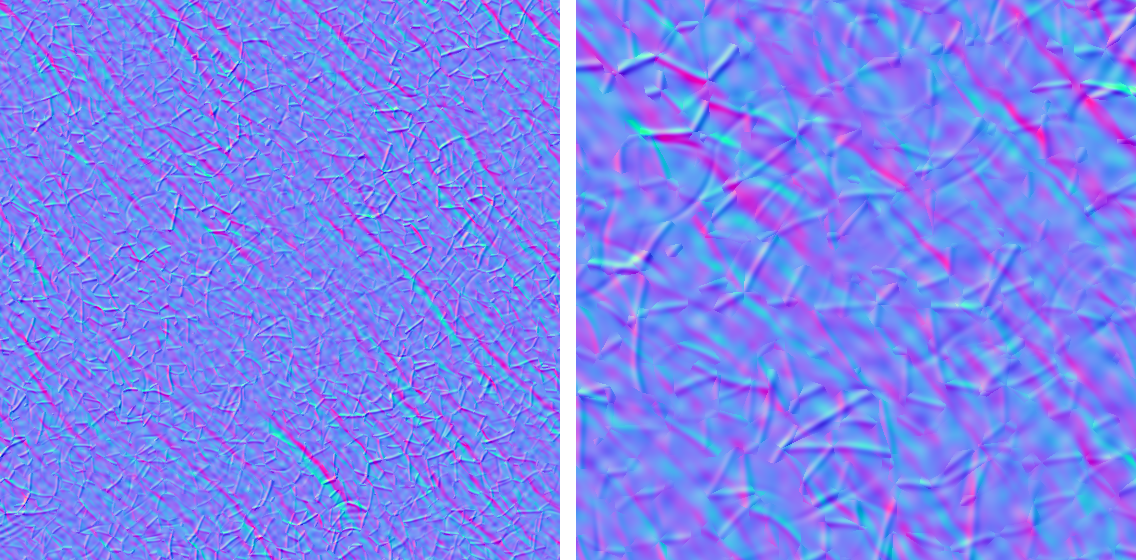
Left, the full canvas; right, a detail of the centre.
Give the GLSL for this texture map, as a three.js fragment shader.

```glsl
// Normal map of a creased hide: long slanted streaks with one steep and one gentle side,
// fine fibers, cellular cracks with many edges left out, short arcs and a few ripples.
// Every layer adds a surface slope (right, up); the sum is encoded as a colour.
varying vec2 vUv;

const vec3 FLAT_COLOR = vec3(0.486, 0.510, 0.970);
const float BLUE_FALLOFF = 0.55;      // loss of blue on steep slopes
const float STREAK_ANGLE = -0.82;     // radians, falling to the right
const vec2 STREAK_CELLS = vec2(5.0, 27.0);
const float STREAK_STEEPNESS = 0.40;
const vec2 THREAD_CELLS = vec2(9.0, 52.0);
const float THREAD_STEEPNESS = 0.24;
const vec2 BAND_CELLS = vec2(18.0, 85.0);
const float BAND_STEEPNESS = 0.20;
const vec2 FIBER_CELLS = vec2(55.0, 165.0);
const float FIBER_STEEPNESS = 0.26;
const float GRAIN_CELLS = 105.0;
const float GRAIN_STEEPNESS = 0.20;
const float CRACK_CELLS = 23.0;
const float CRACK_STEEPNESS = 0.50;
const float CRINKLE_CELLS = 46.0;
const float CRINKLE_STEEPNESS = 0.38;
const float ARC_CELLS = 19.0;
const float ARC_STEEPNESS = 0.46;
const float RIPPLE_CELLS = 9.0;
const float RIPPLE_STEEPNESS = 0.22;

vec3 hash3(vec2 p) {
  vec3 q = fract(p.xyx * vec3(0.1031, 0.1030, 0.0973));
  q += dot(q, q.yxz + 33.33);
  return fract((q.xxy + q.yzz) * q.zyx);
}

float valueNoise(vec2 p) {
  vec2 i = floor(p), f = fract(p);
  f = f * f * (3.0 - 2.0 * f);
  float low = mix(hash3(i).x, hash3(i + vec2(1.0, 0.0)).x, f.x);
  float high = mix(hash3(i + vec2(0.0, 1.0)).x, hash3(i + 1.0).x, f.x);
  return mix(low, high, f.y);
}

// Rise of the noise over most of one cell along y: detail without broad drift.
float noiseRise(vec2 p) {
  return valueNoise(p) - valueNoise(p + vec2(0.0, 0.8));
}

float bell(float x, float width) {
  return exp(-0.5 * x * x / (width * width));
}

// One wandering line per row, fading in and out: a thin steep side, a wide gentle one.
float streaks(vec2 p) {
  float row = floor(p.y), slope = 0.0;
  for (int j = -1; j <= 1; j++) {
    float id = row + float(j);
    vec3 shape = hash3(vec2(id, 17.0));
    float x = p.x + 40.0 * shape.x;
    float wander = valueNoise(vec2(x * 0.8, id * 3.0)) - 0.5;
    float y = p.y - id - 0.2 - 0.6 * shape.y - 0.8 * wander;
    float strength = smoothstep(0.2, 0.9, valueNoise(vec2(x * 1.2, id * 5.0 + 60.0)));
    slope += strength * (bell(y, 0.09) - 0.53 * bell(y + 0.25, 0.17));
  }
  return slope;
}

// Scattered arcs in random directions; a width above one wave gives parallel ripples.
vec2 arcs(vec2 p, float width, float waves, float rarity) {
  vec2 cell = floor(p), slope = vec2(0.0);
  for (int j = -1; j <= 1; j++) {
    for (int i = -1; i <= 1; i++) {
      vec2 id = cell + vec2(float(i), float(j));
      vec3 place = hash3(id + 131.0);
      vec3 shape = hash3(id + 211.0);
      float angle = 6.2832 * shape.x;
      vec2 along = vec2(cos(angle), sin(angle));
      vec2 normal = vec2(-along.y, along.x);
      vec2 d = p - id - place.xy;
      float x = dot(d, along);
      float y = dot(d, normal) + (shape.y - 0.5) * 1.2 * x * x;
      float strength = pow(place.z, rarity) * bell(x, 0.18 + 0.14 * shape.z);
      slope += normal * sin(y * waves) * bell(y, width) * strength;
    }
  }
  return slope;
}

// Grooves along cell borders; each border has its own depth, many almost none.
vec2 cracks(vec2 p, float width) {
  vec2 cell = floor(p), nearest = vec2(9.0), second = vec2(9.0), idA = cell, idB = cell;
  for (int j = -1; j <= 1; j++) {
    for (int i = -1; i <= 1; i++) {
      vec2 id = cell + vec2(float(i), float(j));
      vec2 d = id + hash3(id + 307.0).xy - p;
      if (dot(d, d) < dot(nearest, nearest)) {
        second = nearest; idB = idA;
        nearest = d; idA = id;
      } else if (dot(d, d) < dot(second, second)) {
        second = d; idB = id;
      }
    }
  }
  vec2 normal = normalize(second - nearest);
  float y = dot(0.5 * (nearest + second), normal) / width;
  float depth = smoothstep(0.25, 1.0, hash3(idA + idB + 503.0).x);
  return normal * depth * y * exp(-0.5 * y * y);
}

void main() {
  vec2 along = vec2(cos(STREAK_ANGLE), sin(STREAK_ANGLE));
  vec2 across = vec2(-along.y, along.x);

  // Streak coordinates, gently bent by layered sines and roughened by noise.
  vec2 s = vec2(dot(vUv, along), dot(vUv, across)) + 3.0;
  s.y += 0.012 * sin(7.0 * s.x + 4.0 * s.y) + 0.004 * sin(19.0 * s.x - 11.0 * s.y);
  s.y += 0.005 * (valueNoise(vUv * 70.0) - 0.5);

  // Slopes across the streaks.
  float ridges = STREAK_STEEPNESS * streaks(s * STREAK_CELLS);
  ridges += THREAD_STEEPNESS * streaks(s * THREAD_CELLS + 200.0);
  ridges += BAND_STEEPNESS * noiseRise(s * BAND_CELLS);
  ridges += FIBER_STEEPNESS * noiseRise(s * FIBER_CELLS);
  vec2 slope = across * ridges;

  // Slopes in all directions, deeper in wrinkled patches.
  vec2 bent = vUv + 0.004 * sin(vUv.yx * vec2(41.0, 37.0));
  bent += 0.006 * (vec2(valueNoise(vUv * 40.0), valueNoise(vUv * 40.0 + 80.0)) - 0.5);
  vec2 web = CRACK_STEEPNESS * cracks(bent * CRACK_CELLS, 0.045);
  web += CRINKLE_STEEPNESS * cracks(bent * CRINKLE_CELLS + 50.0, 0.085);
  web += ARC_STEEPNESS * arcs(bent * ARC_CELLS, 0.042, 24.0, 0.8);
  slope += web * (0.5 + valueNoise(vUv * 8.0 + 40.0));
  slope += RIPPLE_STEEPNESS * arcs(bent * RIPPLE_CELLS + 90.0, 0.12, 64.0, 9.0);
  vec2 g = bent * GRAIN_CELLS;
  slope += GRAIN_STEEPNESS * vec2(noiseRise(g.yx), noiseRise(g));

  // Encode with green pointing down.
  vec3 color = FLAT_COLOR + vec3(slope.x, -slope.y, -BLUE_FALLOFF * dot(slope, slope));
  gl_FragColor = vec4(clamp(color, 0.0, 1.0), 1.0);
}
```
